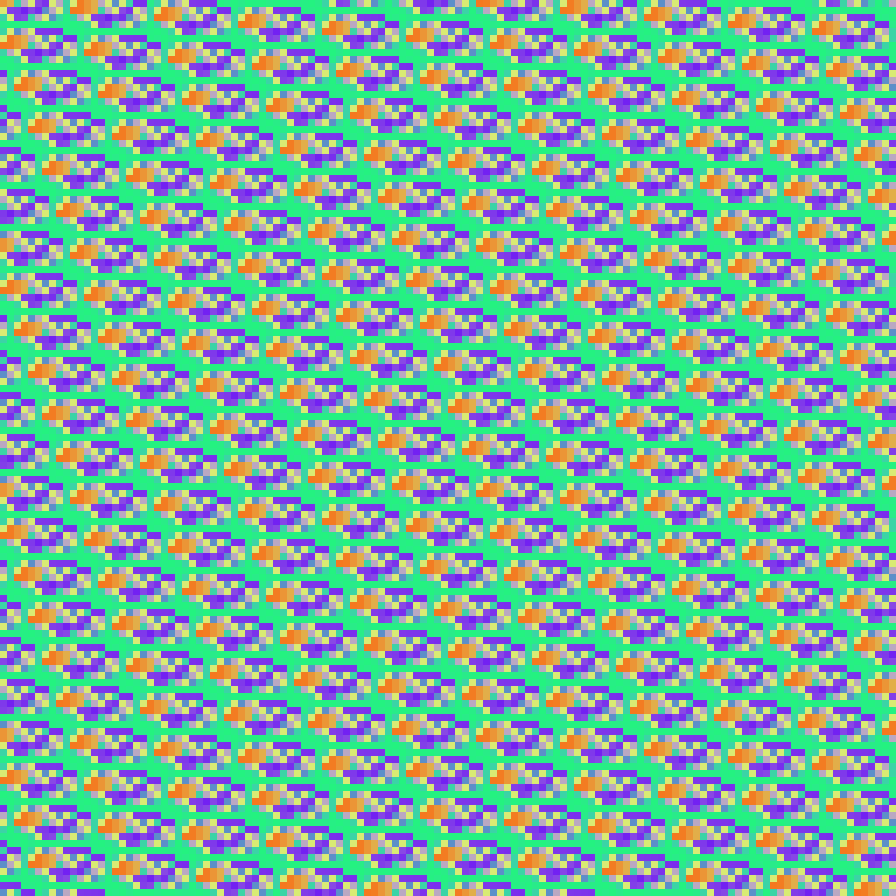
Write a WebGL 1 fragment shader that draws this pattern.

```glsl
precision highp float;
// Mosaic of square cells: slanted rows of small motifs on a green ground.
// Every cell is reduced to a place in one 70-cell motif by a skewed lattice,
// then coloured by shape: orange ember, violet wing and keel, pastel flecks.

#define CELLS 128.0
#define MOTIF_WIDTH 12.0
#define MOTIF_AREA 70.0
#define ORIGIN vec2(53.0, 61.0)
#define GREEN vec3(0.14, 0.95, 0.50)
#define TEAL vec3(0.23, 0.83, 0.65)
#define VIOLET vec3(0.45, 0.13, 0.95)
#define LAVENDER vec3(0.73, 0.66, 0.76)
#define BLUE vec3(0.36, 0.56, 0.79)
#define YELLOW vec3(0.85, 0.92, 0.45)
#define ORANGE vec3(0.96, 0.47, 0.12)
#define AMBER vec3(0.88, 0.70, 0.30)

uniform vec2 u_resolution;

float hash(float n) {
  n = fract(n * 0.1031);
  n *= n + 33.33;
  return fract(n * (n + n));
}

// 1.0 when value lies in [low, high]
float within(float value, float low, float high) {
  return step(low - 0.5, value) * step(value, high + 0.5);
}

// Column (rightward) and row (downward) of a cell inside its motif.
// Moving by (12, 1) or (2, 6) cells reaches the same place again.
vec2 motifPlace(vec2 cell) {
  vec2 offset = cell - ORIGIN;
  float index = MOTIF_WIDTH * offset.y - offset.x + MOTIF_WIDTH - 1.0;
  index = floor(mod(index + 0.5, MOTIF_AREA));
  float row = floor((index + 0.5) / MOTIF_WIDTH);
  return vec2(MOTIF_WIDTH - 1.0 - (index - row * MOTIF_WIDTH), row);
}

// Evenly mixed pastel flecks, stepped by the golden ratio
vec3 fleckColor(float id) {
  float pick = fract(id * 0.618034);
  if (pick < 0.42) return YELLOW;
  if (pick < 0.64) return LAVENDER;
  if (pick < 0.86) return BLUE;
  return TEAL;
}

vec3 motifColor(vec2 place) {
  float id = place.x + MOTIF_WIDTH * place.y;
  float tint = hash(id + 7.0);

  // Ground, with a teal fringe around the slanted oval body
  vec2 d = place - vec2(6.0, 2.0);
  d.y -= 0.1 * d.x;
  float body = length(d / vec2(5.8, 2.4));
  vec3 color = mix(GREEN, TEAL, 0.25 * tint);
  if (body < 1.1) color = TEAL;
  if (body < 1.0) color = fleckColor(id);

  // Violet wing at upper right, keel narrowing downward
  float wing = within(place.x, 6.0 + 4.0 * place.y, 9.0 + 2.0 * place.y)
             * step(place.y, 1.5);
  float keel = within(place.x, place.y + 1.0, 14.0 - place.y * 2.0 + 0.4)
             * within(place.y, 3.0, 4.0);
  float bridge = within(place.x, 8.0, 9.0) * within(place.y, 2.0, 2.0);
  if (wing + keel + bridge > 0.5) {
    color = mix(VIOLET, LAVENDER, 0.3 * tint);
  }

  // Orange ember at left, paling to amber on its right
  float ember = within(place.x, 3.0 - place.y, 4.0)
              * within(place.y, 1.0, 2.0);
  if (ember > 0.5) {
    color = mix(ORANGE, AMBER, smoothstep(1.5, 4.5, place.x));
  }
  return color;
}

void main() {
  // Four samples per pixel smooth the cell borders
  vec3 sum = vec3(0.0);
  for (int i = 0; i < 2; i++) {
    for (int j = 0; j < 2; j++) {
      vec2 jitter = vec2(float(i), float(j)) * 0.5 - 0.25;
      vec2 uv = (gl_FragCoord.xy + jitter) / u_resolution;
      vec2 cell = floor(vec2(uv.x, 1.0 - uv.y) * CELLS);
      sum += motifColor(motifPlace(cell));
    }
  }
  gl_FragColor = vec4(sum * 0.25, 1.0);
}
```
